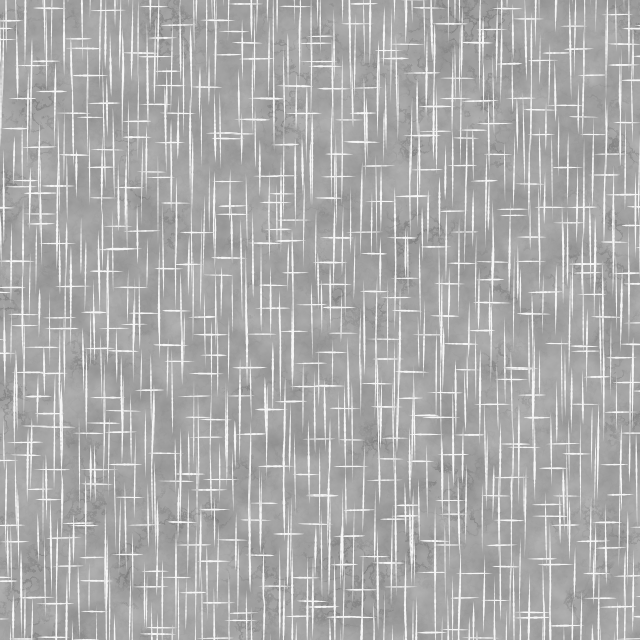
Give the GLSL for this pattern, as a WebGL 2 fragment shader.

```glsl
#version 300 es
precision highp float;
// Mottled grey felt crossed by long upright and short level white needle strokes.

#define UPRIGHT_CELLS vec2(15.0, 42.0)     // cells along, across the stroke
#define UPRIGHT_HALF_LENGTH vec2(0.038, 0.082)
#define UPRIGHT_HALF_WIDTH vec2(0.0008, 0.0017)
#define LEVEL_CELLS vec2(16.0, 24.0)
#define LEVEL_HALF_LENGTH vec2(0.021, 0.030)
#define LEVEL_HALF_WIDTH vec2(0.0009, 0.0015)
#define MAX_SLOPE 0.022
#define FELT_SCALE 26.0
#define FELT_CONTRAST 0.17
#define WISP_DEPTH 0.085
#define FELT_GREY 0.638
#define STROKE_WHITE 0.965

uniform vec2 u_resolution;
out vec4 fragColor;

// Integer hash: four independent values in 0..1 per lattice point and seed
vec4 hash4(vec2 cell, float seed) {
    uvec4 v = uvec4(ivec4(ivec2(cell), int(seed), 7));
    v = v * 1664525u + 1013904223u;
    v += v.yzxy * v.wxyz;
    v ^= v >> 16u;
    v += v.yzxy * v.wxyz;
    v ^= v >> 16u;
    return vec4(v >> 8u) / 16777216.0;
}

float valueNoise(vec2 p, float seed) {
    vec2 cell = floor(p);
    vec2 f = fract(p);
    f = f * f * (3.0 - 2.0 * f);
    float low = mix(hash4(cell, seed).x, hash4(cell + vec2(1, 0), seed).x, f.x);
    float high = mix(hash4(cell + vec2(0, 1), seed).x, hash4(cell + vec2(1, 1), seed).x, f.x);
    return mix(low, high, f.y);
}

float fbm(vec2 p, float seed) {
    float sum = 0.0;
    float amplitude = 0.5;
    for (int octave = 0; octave < 5; octave++) {
        sum += amplitude * valueNoise(p, seed + float(octave));
        p = mat2(1.6, 1.2, -1.2, 1.6) * p + 3.7;
        amplitude *= 0.55;
    }
    return sum / 1.055;
}

// Exact overlap of a pixel-wide box with a band around zero
float bandCoverage(float d, float halfWidth, float pixel) {
    float overlap = min(d + 0.5 * pixel, halfWidth) - max(d - 0.5 * pixel, -halfWidth);
    return clamp(overlap / pixel, 0.0, 1.0);
}

// Tapered strokes scattered on a jittered grid; p.x runs along them
float strokes(vec2 p, vec2 cells, vec2 lengths, vec2 widths, float taper, float seed, float pixel) {
    vec2 home = floor(p * cells);
    float cover = 0.0;
    for (int i = -2; i <= 2; i++) {
        for (int j = -1; j <= 1; j++) {
            vec2 cell = home + vec2(i, j);
            vec4 place = hash4(cell, seed);
            vec4 shape = hash4(cell, seed + 1.0);
            vec2 d = p - (cell + place.xy) / cells;
            d.y -= d.x * MAX_SLOPE * (2.0 * place.z - 1.0);

            // Widest point sits off centre; both ends run to a point
            float peak = 0.9 * (shape.x - 0.5);
            float t = d.x / mix(lengths.x, lengths.y, place.w) - peak;
            t /= t > 0.0 ? 1.0 - peak : 1.0 + peak;
            float profile = max(1.0 - pow(abs(t), taper), 0.0);

            float ragged = 0.75 + 0.5 * valueNoise(vec2(d.x * 350.0, shape.z * 90.0), seed + 2.0);
            float halfWidth = mix(widths.x, widths.y, shape.y) * profile * ragged;
            cover = max(cover, bandCoverage(d.y, halfWidth, pixel));
        }
    }
    return cover;
}

// Soft cloudy grey with fine grain and sparse darker wisps
float felt(vec2 p) {
    float cloud = fbm(p * FELT_SCALE, 20.0) - 0.5;
    float ridge = 1.0 - abs(2.0 * fbm(p * FELT_SCALE * 2.2, 30.0) - 1.0);
    float patches = smoothstep(0.5, 0.8, fbm(p * FELT_SCALE * 0.6, 40.0));
    float wisps = smoothstep(0.82, 1.0, ridge) * (0.15 + patches);
    return FELT_GREY + FELT_CONTRAST * cloud - WISP_DEPTH * wisps;
}

void main() {
    float pixel = 1.0 / u_resolution.y;
    vec2 p = gl_FragCoord.xy * pixel;

    float upright = strokes(p.yx, UPRIGHT_CELLS, UPRIGHT_HALF_LENGTH, UPRIGHT_HALF_WIDTH, 1.5, 1.0, pixel);
    float level = strokes(p, LEVEL_CELLS, LEVEL_HALF_LENGTH, LEVEL_HALF_WIDTH, 2.2, 11.0, pixel);

    float grey = mix(felt(p), STROKE_WHITE, max(upright, level));
    fragColor = vec4(vec3(grey), 1.0);
}
```
